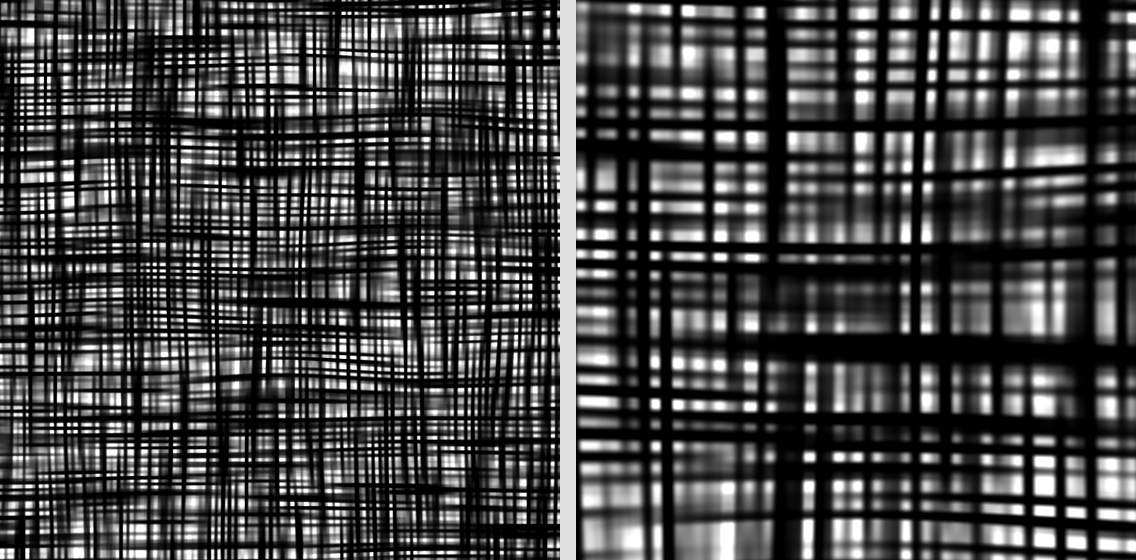
Left: the whole. Right: its middle third, enlarged.
Write a three.js fragment shader that draws this texture.

```glsl
// Loose black and white cross-woven cloth of soft, uneven threads.
varying vec2 vUv;

float hash(vec2 p) {
  vec3 q = fract(p.xyx * 0.1031);
  q += dot(q, q.yzx + 33.33);
  return fract((q.x + q.y) * q.z);
}

// Smooth value noise, centred on zero
float noise(vec2 p) {
  vec2 cell = floor(p);
  vec2 f = smoothstep(0.0, 1.0, p - cell);
  float low = mix(hash(cell), hash(cell + vec2(1.0, 0.0)), f.x);
  float high = mix(hash(cell + vec2(0.0, 1.0)), hash(cell + 1.0), f.x);
  return mix(low, high, f.y) - 0.5;
}

// Brightness along a single strand, each with its own starting offset
float strand(float along, float row) {
  along += 7.0 * hash(vec2(row, 91.0));
  float cell = floor(along);
  float f = smoothstep(0.0, 1.0, along - cell);
  return mix(hash(vec2(cell, row)), hash(vec2(cell + 1.0, row)), f) - 0.5;
}

// Neighbouring strands blended across the thread direction
float strands(vec2 p) {
  float row = floor(p.y);
  float f = smoothstep(0.0, 1.0, p.y - row);
  return mix(strand(p.x, row), strand(p.x, row + 1.0), f);
}

// Threads running along x: 0 on a dark thread, 1 in the gap beside it
float threads(vec2 p, vec2 density, float wander) {
  p.y += wander * noise(p * vec2(4.0, 9.0) + 40.0);
  vec2 q = p * density + 20.0;
  // Subtracting the next strand keeps the spacing fairly even
  float fine = strands(q) - 0.35 * strands(q + vec2(0.0, 1.0));
  float bunching = noise(p * vec2(4.0, 55.0) + 70.0);
  return smoothstep(-0.42, 0.42, fine + 0.3 * bunching);
}

void main() {
  float weft = threads(vUv, vec2(6.0, 165.0), 0.016);
  float warp = threads(vUv.yx + 5.0, vec2(8.0, 165.0), 0.010);

  // Light shows only where both sets of threads leave a gap
  float light = clamp(1.2 * weft * warp - 0.02, 0.0, 1.0);
  gl_FragColor = vec4(vec3(light), 1.0);
}
```
